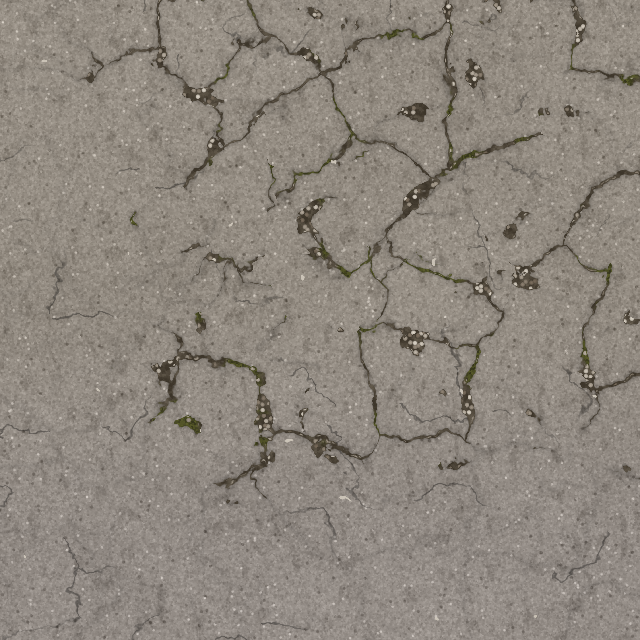
This texture is drawn by a WebGL 1 fragment shader. Its source:

```glsl
precision highp float;
// Weathered concrete: a web of ragged cracks with pits of gravel and moss.
// Cracks are warped cellular borders, some of them dropped; grain, pebbles and
// specks are cellular noise; stains, warps and masks are layered sines.
uniform vec2 u_resolution;

const vec3 CONCRETE = vec3(0.585, 0.555, 0.515);
const vec3 COOL_TINT = vec3(-0.004, -0.002, 0.014);
const vec3 SOIL_DARK = vec3(0.22, 0.19, 0.145);
const vec3 SOIL_LIGHT = vec3(0.37, 0.335, 0.28);
const vec3 MOSS = vec3(0.25, 0.265, 0.09);
const vec3 PEBBLE_DARK = vec3(0.43, 0.38, 0.32);
const vec3 PEBBLE_LIGHT = vec3(0.82, 0.79, 0.74);
const float SLAB_SCALE = 6.2;      // slabs across the canvas
const float CRACK_WIDTH = 0.0026;  // mean half width
const float PIT_WIDTH = 0.017;     // extra half width in pits
const float WARP = 0.028;
const float GRAIN = 0.105;
const mat2 TURN = mat2(0.8, 0.6, -0.6, 0.8);

float hash(vec2 p) {
  vec3 q = fract(vec3(p.xyx) * 0.1031);
  q += dot(q, q.yzx + 33.33);
  return fract((q.x + q.y) * q.z);
}

vec2 seed(vec2 cell) {
  return cell + 0.06 + 0.88 * vec2(hash(cell + 3.7), hash(cell + 71.3));
}

// Layered, turned sines, roughly -0.8 to 0.8.
float waves(vec2 p) {
  float sum = 0.0, amp = 0.5;
  for (int i = 0; i < 5; i++) {
    p = TURN * p + 1.7 + sum;
    sum += amp * sin(p.x + 1.3 * sin(p.y * 0.8)) * cos(p.y + 1.3 * sin(p.x * 0.7));
    p *= 1.9;
    amp *= 0.55;
  }
  return sum;
}

// x: distance to the nearest seed, y: random value of its cell.
vec2 cellular(vec2 p) {
  vec2 base = floor(p), best = vec2(9.0, 0.0);
  for (int j = -1; j <= 1; j++)
    for (int i = -1; i <= 1; i++) {
      vec2 cell = base + vec2(float(i), float(j));
      float d = length(seed(cell) - p);
      if (d < best.x) best = vec2(d, hash(cell + 19.1));
    }
  return best;
}

// Signed distance to the kept cell borders, each with its own width.
float cracks(vec2 p, float scale, float keep, float width) {
  p *= scale;
  vec2 base = floor(p), home = base, a = vec2(9.0);
  for (int j = -1; j <= 1; j++)
    for (int i = -1; i <= 1; i++) {
      vec2 cell = base + vec2(float(i), float(j));
      vec2 r = seed(cell) - p;
      if (dot(r, r) < dot(a, a)) { a = r; home = cell; }
    }
  float best = 1.0;
  for (int j = -2; j <= 2; j++)
    for (int i = -2; i <= 2; i++) {
      vec2 cell = home + vec2(float(i), float(j));
      vec2 b = seed(cell) - p;
      float pick = hash(home + cell + 5.3);
      if (dot(b - a, b - a) > 0.0001 && pick < keep) {
        float d = dot(0.5 * (a + b), normalize(b - a)) / scale;
        best = min(best, d - width * (0.5 + pick / keep));
      }
    }
  return best;
}

void main() {
  vec2 p = gl_FragCoord.xy / u_resolution.y;
  float soft = max(0.0011, 0.7 / u_resolution.y);
  vec2 q = p + WARP * vec2(waves(p * 24.0), waves(p * 24.0 + 37.0));

  // Concrete: broad stains, scuffs and two sizes of grain
  float stain = waves(p * 7.0 + 11.0);
  float scuff = smoothstep(0.22, 0.65, waves(p * vec2(95.0, 55.0) + 4.0));
  vec2 coarse = cellular(p * 185.0);
  vec2 fine = cellular(p * 330.0 + 50.0);
  float tone = 0.022 * stain - 0.06 * scuff;
  tone += GRAIN * (coarse.y - 0.5) * smoothstep(0.75, 0.2, coarse.x);
  tone += GRAIN * (fine.y - 0.5) * smoothstep(0.8, 0.2, fine.x);
  vec2 speck = cellular(p * 120.0 + 9.0);
  tone += 0.17 * step(0.955, speck.y) * smoothstep(0.35, 0.12, speck.x);
  tone -= 0.13 * step(speck.y, 0.035) * smoothstep(0.42, 0.15, speck.x);
  vec3 color = CONCRETE + tone + COOL_TINT * smoothstep(0.6, 0.1, p.y);

  // Faint hairlines
  float hair = cracks(q + 0.3 * WARP * waves(p * 60.0) + 4.0, 9.5, 0.42, 0.0004);
  float hairMask = smoothstep(-0.15, 0.35, waves(p * 13.0 + 21.0));
  color *= 1.0 - 0.33 * hairMask * (1.0 - smoothstep(0.0, 2.0 * soft, hair));

  // Main cracks fade to the left and below; small slabs gather near the middle
  float region = smoothstep(0.1, 0.27, p.x + 0.2 * stain)
               * smoothstep(0.12, 0.36, p.y + 0.25 * waves(p * 9.0 + 2.0));
  float cluster = smoothstep(0.3, 0.1, length(p - vec2(0.5, 0.64)));
  float pit = smoothstep(0.3, 0.62, waves(p * 30.0 + 15.0)) * region;
  float crack = cracks(q + 2.0, SLAB_SCALE, 0.78, CRACK_WIDTH);
  crack += 0.007 * (1.0 - region);
  float small = cracks(q + 7.0, 12.0, 0.4, 0.6 * CRACK_WIDTH);
  crack = min(crack, small + 0.006 * (1.0 - cluster));
  crack -= PIT_WIDTH * pit + 0.002 * waves(p * 110.0);

  // Soil and moss fill the cracks, with a dim stain around them
  float soilTone = clamp(0.4 + 0.7 * waves(p * 130.0) + 0.5 * (coarse.y - 0.5), 0.0, 1.0);
  vec3 soil = mix(SOIL_DARK, SOIL_LIGHT, soilTone);
  float moss = smoothstep(0.12, 0.45, waves(p * 26.0 + 63.0));
  soil = mix(soil, MOSS * (0.7 + 0.7 * fine.y), 0.8 * moss);
  color *= 1.0 - 0.2 * exp(-max(crack, 0.0) / 0.004);
  color = mix(color, soil, 0.93 * (1.0 - smoothstep(-soft, soft, crack)));

  // Gravel in the pits, and a few loose pale stones
  vec2 gravel = cellular(p * 115.0 + 3.0 * WARP * waves(p * 200.0));
  float stone = smoothstep(0.5, 0.3, gravel.x) * step(0.35 + 0.4 * moss, gravel.y);
  stone *= smoothstep(0.001, 0.004, -crack);
  vec3 pebble = mix(PEBBLE_DARK, PEBBLE_LIGHT, fract(gravel.y * 17.0));
  color = mix(color, pebble * (1.08 - 0.5 * gravel.x), stone);
  vec2 loose = cellular(q * 14.0 + 31.0);
  float pale = step(0.95, loose.y) * smoothstep(0.06, 0.04, loose.x);
  color = mix(color, PEBBLE_LIGHT, 0.9 * pale);

  gl_FragColor = vec4(color, 1.0);
}
```
